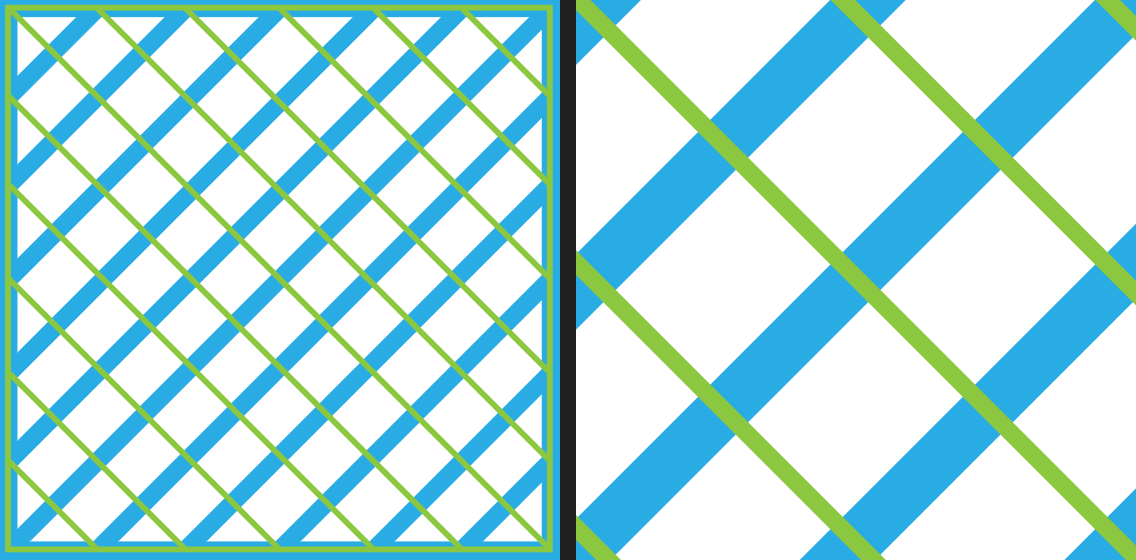
Left: the whole. Right: its middle third, enlarged.
Write a WebGL 1 fragment shader that draws this pattern.

```glsl
precision highp float;
// A diagonal lattice: wide blue bands rising to the right, crossed on top by
// thin green lines falling to the right, inside a blue border with a green
// inset line. Strips are distances to a symmetric, slightly uneven spacing.

uniform vec2 u_resolution;

#define PITCH 0.1576           // strip spacing, measured along a side
#define EXTRA_GAP 0.0104       // widening of the third and fourth gaps
#define BAND_WIDTH 0.0318
#define LINE_WIDTH 0.0104
#define OPENING_HALF 0.4681    // half side of the lattice opening
#define INSET_HALF 0.4837      // half side of the green inset square
#define OPENING_CENTER vec2(-0.0007, 0.0013)
#define INSET_CENTER vec2(-0.0020, 0.0026)
#define BAND_SHIFT -0.0020
#define LINE_SHIFT 0.0013
#define BLUE vec3(0.16, 0.67, 0.89)
#define GREEN vec3(0.55, 0.78, 0.25)

// Position of strip k, counted outwards from the main diagonal.
float stripPosition(float k) {
  float n = abs(k);
  return sign(k) * (PITCH * n + EXTRA_GAP * clamp(n - 2.0, 0.0, 2.0));
}

// Perpendicular distance to the nearest of eleven diagonal center lines.
float stripDistance(float diagonal) {
  float nearest = 10.0;
  for (int i = -5; i <= 5; i++) {
    nearest = min(nearest, abs(diagonal - stripPosition(float(i))));
  }
  return nearest * 0.70711;
}

// Signed distance to an axis-aligned square, with sharp corners.
float squareDistance(vec2 p, float halfSide) {
  vec2 a = abs(p);
  return max(a.x, a.y) - halfSide;
}

// Antialiased coverage of the region where the distance is negative.
float coverage(float dist, float pixel) {
  return clamp(0.5 - dist / pixel, 0.0, 1.0);
}

void main() {
  float side = min(u_resolution.x, u_resolution.y);
  float pixel = 1.0 / side;
  vec2 p = (gl_FragCoord.xy - 0.5 * u_resolution) / side;

  // Blue bands and border
  float bands = stripDistance(p.x - p.y - BAND_SHIFT) - 0.5 * BAND_WIDTH;
  float border = -squareDistance(p - OPENING_CENTER, OPENING_HALF);
  float blue = coverage(min(bands, border), pixel);

  // Green lines, cut off at the inset square, and its outline
  float inset = squareDistance(p - INSET_CENTER, INSET_HALF);
  float lines = stripDistance(p.x + p.y - LINE_SHIFT) - 0.5 * LINE_WIDTH;
  float outline = abs(inset) - 0.5 * LINE_WIDTH;
  float green = coverage(min(max(lines, inset), outline), pixel);

  vec3 color = mix(vec3(1.0), BLUE, blue);
  color = mix(color, GREEN, green);
  gl_FragColor = vec4(color, 1.0);
}
```
